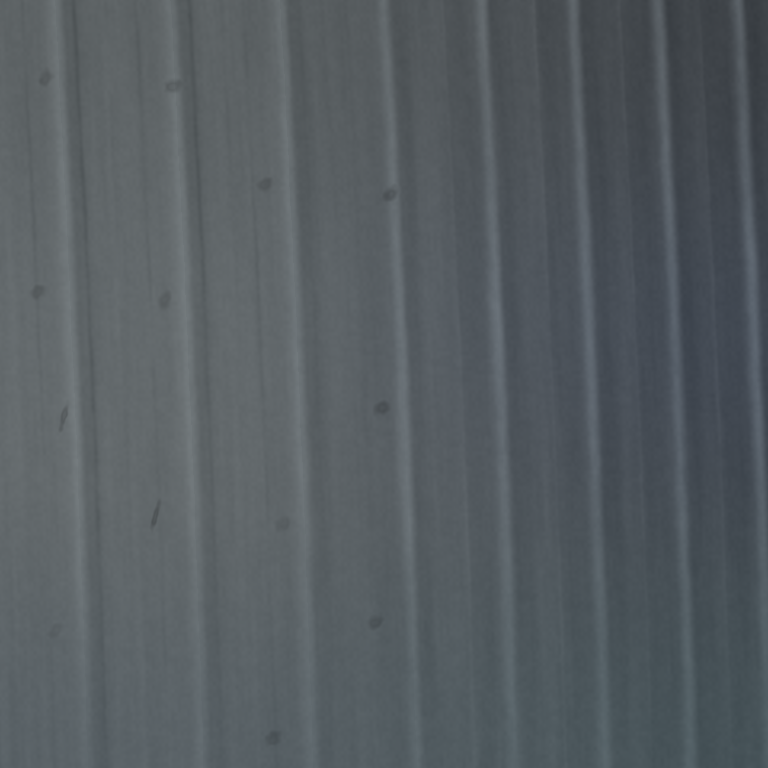
This texture is drawn by a WebGL 1 fragment shader. Its source:

```glsl
precision highp float;
// Grey ribbed sheet metal: leaning pale ribs that crowd to the right, with small dents and fine streaks.
uniform vec2 u_resolution;

// Rib layout: centre of rib i is START + PITCH * i - CROWD * i * i
const float START = 0.0964;
const float PITCH = 0.1543;
const float CROWD = 0.0039;
const float LEAN = 0.043;
const float BEND = 0.013;
const float RIB_WIDTH = 0.0078;
const float FLANK_WIDTH = 0.030;
const float SEAM_WIDTH = 0.0032;

// Colours
const vec3 LIT_STEEL = vec3(0.378, 0.402, 0.412);
const vec3 SHADED_STEEL = vec3(0.272, 0.292, 0.312);
const vec3 RIB_LIGHT = vec3(0.066, 0.071, 0.073);
const vec3 COOL_BOUNCE = vec3(0.012, 0.040, 0.040);
const vec3 BLUE_SHEEN = vec3(-0.002, 0.006, 0.024);

// Wear
const int DENTS = 13;
const float DENT_SPREAD = 0.58;
const float DENT_DEPTH = 0.22;
const float STREAK_DEPTH = 0.018;
const float GRAIN_DEPTH = 0.024;

float hash(vec2 p) {
  return fract(sin(dot(p, vec2(41.3, 289.1))) * 4375.85);
}

float noise(vec2 p) {
  vec2 cell = floor(p);
  vec2 f = fract(p);
  f = f * f * (3.0 - 2.0 * f);
  float low = mix(hash(cell), hash(cell + vec2(1.0, 0.0)), f.x);
  float high = mix(hash(cell + vec2(0.0, 1.0)), hash(cell + 1.0), f.x);
  return mix(low, high, f.y);
}

// Soft line of the given half width
float band(float d, float width) {
  return exp(-d * d / (width * width));
}

// Darkness of scattered ragged dents, some stretched into scratches
float dents(vec2 p) {
  float dark = 0.0;
  float ragged = 0.5 * noise(p * 150.0) - 0.25;
  for (int i = 0; i < DENTS; i++) {
    float n = float(i) + 1.0;
    vec2 centre = fract(n * vec2(0.7549, 0.5698) + vec2(0.33, 0.05));
    centre.x *= DENT_SPREAD;
    float kind = hash(vec2(n, 3.7));
    vec2 size = kind > 0.8 ? vec2(0.004, 0.018) : mix(vec2(0.008, 0.012), vec2(0.011, 0.007), kind);
    vec2 q = p - centre;
    q.x -= q.y * 0.25;
    float r = length(q / size) + ragged;
    float rim = 0.75 + 0.25 * smoothstep(0.1, 0.6, r);
    dark += (1.0 - smoothstep(0.4, 1.35, r)) * rim * mix(0.3, 1.0, hash(vec2(n, 8.2)));
  }
  return min(dark, 1.0);
}

void main() {
  vec2 p = gl_FragCoord.xy / u_resolution;
  float h = p.y - 0.5;

  // Undo the lean, then solve for the rib index
  float wobble = 0.0003 * (sin(p.y * 23.0 + p.x * 9.0) + sin(p.y * 61.0 - p.x * 17.0));
  float x = p.x + LEAN * h + BEND * h * h + wobble;
  float pitch = sqrt(max(PITCH * PITCH - 4.0 * CROWD * (x - START), 0.0001));
  float index = (PITCH - pitch) / (2.0 * CROWD);
  float rib = floor(index + 0.5);
  float phase = fract(index);
  float fromRib = (index - rib) * pitch;
  float afterRib = phase * pitch;
  float panel = floor(index);

  // Broad light across the sheet
  float shade = smoothstep(0.22, 1.0, p.x);
  vec3 color = mix(LIT_STEEL, SHADED_STEEL, shade);
  color += COOL_BOUNCE * shade * (1.0 - smoothstep(0.0, 0.5, p.y));
  color += BLUE_SHEEN * shade * band(p.y - 0.55, 0.25);
  color += 0.014 * band(h, 0.3) * (1.0 - shade);
  color -= vec3(0.014, 0.016, 0.018) * smoothstep(0.6, 1.0, p.y);
  color -= vec3(0.026, 0.018, 0.010) * (1.0 - smoothstep(0.0, 0.4, p.y)) * (1.0 - shade);
  color += 0.008 * (hash(vec2(panel, 5.1)) - 0.5);

  // Folds within each panel: shadowed flank, its edge and two faint broken seams
  float relief = mix(0.5, 1.0, smoothstep(-0.05, 0.6, p.y));
  float firstSeam = 0.43 + 0.03 * sin(panel * 2.3);
  float secondSeam = 0.69 - 0.032 * panel;
  float rightSide = smoothstep(0.35, 0.65, p.x);
  float seamTone = mix(-0.026, 0.017, rightSide);
  float broken = smoothstep(0.15, 0.75, noise(vec2(panel * 5.7, p.y * 14.0)));
  float flankFade = 1.0 - smoothstep(FLANK_WIDTH * 0.6, FLANK_WIDTH * 1.4, afterRib);
  float tone = -0.028 * smoothstep(0.004, 0.013, afterRib) * flankFade;
  float flankEdge = band(afterRib - 0.024, SEAM_WIDTH) * (1.0 - smoothstep(0.2, 0.5, p.x));
  tone -= 0.040 * flankEdge * mix(0.5, 1.0, noise(vec2(panel * 3.1, p.y * 40.0)));
  tone += 0.4 * seamTone * band((phase - firstSeam) * pitch, SEAM_WIDTH) * (1.0 - broken);
  tone += seamTone * band((phase - secondSeam) * pitch, SEAM_WIDTH) * mix(0.3, 1.0, broken);
  tone -= 0.016 * rightSide * smoothstep(secondSeam - 0.01, secondSeam + 0.03, phase);
  tone += 0.012 * smoothstep(0.75, 1.0, phase);
  color += tone * relief;

  // Pale rib crest, sharper on its shadowed side, with uneven brightness
  float crestWidth = RIB_WIDTH * (fromRib > 0.0 ? 0.9 : 1.15);
  float crest = band(fromRib, crestWidth);
  float crestWear = 0.75 + 0.35 * noise(vec2(rib * 7.3, p.y * 9.0)) + 0.2 * noise(vec2(x * 160.0, p.y * 60.0));
  color += RIB_LIGHT * crest * crestWear * relief * mix(0.65, 1.3, shade);

  // Dents, long streaks and fine grain
  color *= 1.0 - DENT_DEPTH * dents(p);
  float streak = noise(vec2(x * 95.0, p.y * 5.0)) + 0.5 * noise(vec2(x * 210.0, p.y * 12.0)) - 0.75;
  float grain = 0.6 * noise(p * vec2(240.0, 200.0)) + 0.4 * noise(p * 85.0) - 0.5;
  color += STREAK_DEPTH * streak + GRAIN_DEPTH * grain;

  gl_FragColor = vec4(clamp(color, 0.0, 1.0), 1.0);
}
```
